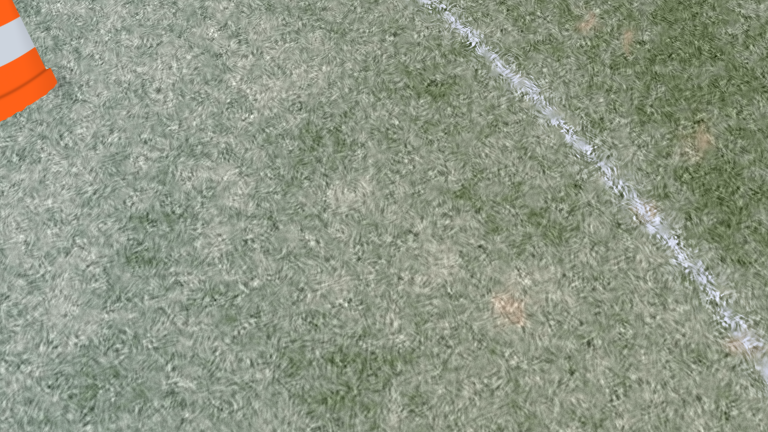
Give the GLSL for this texture, as a Shadertoy shader.

```glsl
const vec3 GREEN = vec3(0.40, 0.46, 0.34);
const vec3 SAGE = vec3(0.545, 0.585, 0.52);
const vec3 STRAW = vec3(0.68, 0.69, 0.635);
const vec3 SOIL = vec3(0.78, 0.68, 0.60);
const vec3 CHALK = vec3(0.79, 0.81, 0.87);
const vec3 ORANGE = vec3(1.00, 0.38, 0.10);
const vec3 BAND = vec3(0.80, 0.83, 0.87);
const vec3 COOL_TINT = vec3(-0.012, 0.004, 0.022);
const int LIES = 5;
const float STREAK_STRENGTH = 0.19;
const float GRAIN_STRENGTH = 0.13;
const float LINE_WIDTH = 0.024;

// Patches: centre x, centre y, radius
const vec3 LUSH[10] = vec3[10](
    vec3(0.35, 0.43, 0.09), vec3(1.26, 0.46, 0.06), vec3(1.11, 0.52, 0.06), vec3(0.22, 0.13, 0.09),
    vec3(1.02, 0.82, 0.11), vec3(0.79, 0.12, 0.13), vec3(1.70, 0.56, 0.12), vec3(0.72, 0.65, 0.09),
    vec3(0.50, 0.32, 0.06), vec3(1.62, 0.86, 0.14));
const vec3 DRY[10] = vec3[10](
    vec3(0.79, 0.55, 0.07), vec3(0.53, 0.57, 0.07), vec3(0.46, 0.39, 0.08), vec3(0.17, 0.25, 0.09),
    vec3(0.77, 0.32, 0.07), vec3(1.00, 0.39, 0.08), vec3(1.19, 0.29, 0.08), vec3(0.63, 0.82, 0.11),
    vec3(0.30, 0.84, 0.16), vec3(0.10, 0.52, 0.14));
const vec3 BARE[6] = vec3[6](
    vec3(1.454, 0.912, 0.018), vec3(1.61, 0.69, 0.035), vec3(1.50, 0.51, 0.022),
    vec3(1.725, 0.19, 0.030), vec3(1.19, 0.295, 0.030), vec3(1.36, 0.95, 0.022));

float gradDot(vec2 cell, vec2 offset, vec2 f) {
    vec3 q = fract((cell + offset + 200.0).xyx * vec3(0.1031, 0.1030, 0.0973));
    q += dot(q, q.yzx + 33.33);
    float a = 6.2832 * fract((q.x + q.y) * q.z);
    return dot(vec2(cos(a), sin(a)), f - offset);
}

float gradientNoise(vec2 p) {
    vec2 i = floor(p), f = fract(p);
    vec2 u = f * f * f * (f * (f * 6.0 - 15.0) + 10.0);
    vec2 e = vec2(1.0, 0.0);
    return mix(mix(gradDot(i, e.yy, f), gradDot(i, e.xy, f), u.x),
               mix(gradDot(i, e.yx, f), gradDot(i, e.xx, f), u.x), u.y);
}

float fbm(vec2 p) {
    float sum = 0.0, amp = 1.0;
    for (int i = 0; i < 4; i++) {
        sum += amp * gradientNoise(p);
        p = mat2(1.6, 1.2, -1.2, 1.6) * p + 7.3;
        amp *= 0.55;
    }
    return sum;
}

float patchAt(vec2 p, vec3 spot) {
    vec2 d = (p - spot.xy) / spot.z;
    return exp(-dot(d, d));
}

// Base turf: drier and cooler to the left, greener beyond the painted line
vec3 turf(vec2 p, float side) {
    vec2 w = p + 0.05 * vec2(fbm(p * 9.0), fbm(p * 9.0 + 31.0));
    float dryness = 0.49 + 0.13 * fbm(p * vec2(5.0, 6.5)) + 0.36 * fbm(p * vec2(17.0, 21.0));
    float left = 1.0 - smoothstep(0.0, 1.2, p.x);
    dryness += 0.10 * left - 0.20 * smoothstep(0.0, 0.15, side);
    for (int i = 0; i < 10; i++)
        dryness += 0.22 * patchAt(w, DRY[i]) - 0.25 * patchAt(w, LUSH[i]);
    vec3 col = mix(GREEN, SAGE, smoothstep(0.0, 0.5, dryness));
    col = mix(col, STRAW, smoothstep(0.42, 0.92, dryness));
    for (int i = 0; i < 6; i++)
        col = mix(col, SOIL, 0.6 * patchAt(w, BARE[i]));
    return col + COOL_TINT * (1.6 * left - 0.5);
}

// Fine stretched noise in several lies, each showing in its own tufts
float fibres(vec2 p) {
    float sum = 0.0;
    for (int i = 0; i < LIES; i++) {
        float k = float(i), angle = 0.35 + 0.55 * k;
        vec2 dir = vec2(cos(angle), sin(angle));
        vec2 q = vec2(dot(p, dir), dot(p, vec2(-dir.y, dir.x)));
        q.y += 0.005 * gradientNoise(p * 25.0 + k);
        float tuft = smoothstep(-0.15, 0.3, gradientNoise(p * 24.0 + 17.0 * k));
        sum += tuft * (gradientNoise(q * vec2(42.0, 150.0) + 9.0 * k)
                     + 0.5 * gradientNoise(q * vec2(80.0, 230.0) + 5.0 * k));
    }
    return sum;
}

// Striped traffic cone; rgb = colour, a = coverage
vec4 cone(vec2 p, float aa) {
    float height = p.y - 0.45 * p.x - 1.5 * p.x * p.x;
    float foot = 1.0 - smoothstep(0.772 - aa, 0.772 + aa, height);
    float right = min(0.028 + 0.49 * (1.0 - p.y) + 0.012 * foot, 0.132);
    float base = 0.719 + 0.006 * gradientNoise(p * 70.0);
    float mask = smoothstep(-aa, aa, right - p.x) * smoothstep(-aa, aa, height - base);
    float band = smoothstep(-aa, aa, height - 0.845) * smoothstep(-aa, aa, 0.938 - height);
    vec3 col = mix(ORANGE, BAND, band) * (1.0 - 0.07 * smoothstep(0.5, 1.0, p.x / right));
    return vec4(col * (1.0 - 0.2 * exp(-pow((height - 0.774) / 0.005, 2.0))), mask);
}

void mainImage(out vec4 fragColor, in vec2 fragCoord) {
    vec2 p = fragCoord / iResolution.y;
    float t = 1.0 - p.y;
    float side = 0.7 * (p.x - (0.995 + 1.14 * t - 0.26 * t * t));
    // Grass grows larger toward the viewer
    float grass = fibres((p - vec2(0.889, 0.5)) / (1.15 - 0.35 * p.y));
    vec3 col = turf(p, side) + STREAK_STRENGTH * grass + GRAIN_STRENGTH * fbm(p * vec2(75.0, 65.0));

    // Broken chalk line with a faint dusting around it
    float clumps = fbm(p * 26.0 + 9.0);
    float reach = LINE_WIDTH * (0.95 + 0.7 * fbm(p * 11.0 + 9.0));
    float frayed = abs(side + 0.016 * fbm(p * 15.0)) - 0.014 * grass;
    float core = 1.0 - smoothstep(0.05 * reach, 1.1 * reach, frayed);
    float dust = exp(-pow(side / 0.04, 2.0)) * smoothstep(-0.1, 0.5, grass + clumps);
    float chalk = core * clamp(0.62 + 0.8 * clumps + 0.7 * grass, 0.12, 1.0);
    col = mix(col, CHALK + 0.14 * grass, max(chalk, 0.4 * dust));

    // Cone and its contact shade
    col *= 1.0 - 0.18 * patchAt(p, vec3(0.135, 0.81, 0.03));
    vec4 marker = cone(p, 1.0 / iResolution.y);
    fragColor = vec4(clamp(mix(col, marker.rgb, marker.a), 0.0, 1.0), 1.0);
}
```
